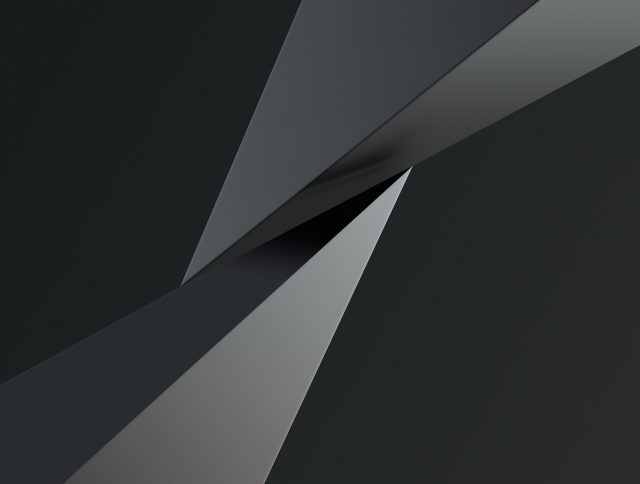
A Shadertoy shader for this background:

```glsl
// Two folded metallic ribbons crossing a dark backdrop, meeting at two sharp tips.
// Each facet is an intersection of half planes with its own gradient; soft
// shadows, seams and thin rim lights are layered over them.

// Corners, in units of the canvas height
const vec2 LEFT_TIP = vec2(0.372, 0.407);
const vec2 RIGHT_TIP = vec2(0.8525, 0.657);
const vec2 TOP_OUTER = vec2(0.624, 1.0);
const vec2 TOP_SEAM = vec2(1.113, 1.0);
const vec2 RIGHT_END = vec2(1.317, 0.904);
const vec2 LEFT_END = vec2(0.0, 0.204);
const vec2 BOTTOM_SEAM = vec2(0.1286, 0.0);
const vec2 BOTTOM_OUTER = vec2(0.5455, 0.0);

// Soft streaks cast on the upper ribbon
const vec2 STREAK_START = vec2(0.640, 0.617);
const vec2 STREAK_END = vec2(0.835, 0.688);

const vec3 BACK_DARK = vec3(0.095, 0.110, 0.110);
const vec3 BACK_LIGHT = vec3(0.160, 0.170, 0.173);
const vec3 COOL_STEEL = vec3(0.955, 1.01, 1.04);
const vec3 NEUTRAL_STEEL = vec3(0.975, 1.01, 1.015);
const vec3 WARM_STEEL = vec3(1.02, 1.0, 0.98);
const vec3 SLATE = vec3(0.157, 0.169, 0.183);
const vec3 SHADOW = vec3(0.012, 0.012, 0.018);
const float RIM_WIDTH = 0.0016;
const float GRAIN = 0.007;

// Signed distance to the line a-b, positive on its left
float side(vec2 p, vec2 a, vec2 b) {
    vec2 d = normalize(b - a);
    return d.x * (p.y - a.y) - d.y * (p.x - a.x);
}

float cover(float d) {
    return smoothstep(-0.7, 0.7, d * iResolution.y);
}

float rim(float d) {
    return exp(-abs(d) / RIM_WIDTH);
}

float hash(vec2 p) {
    return fract(sin(dot(p, vec2(127.1, 311.7))) * 43758.5);
}

vec3 backdrop(vec2 p) {
    float t = clamp(0.6 * p.x + 0.35 * (1.0 - p.y) - 0.12, 0.0, 1.0);
    return mix(BACK_DARK, BACK_LIGHT, t);
}

vec3 upperLeftFacet(vec2 p, float outer, float seam) {
    vec2 q = p - LEFT_TIP;
    float shade = 0.34 - 0.174 * q.x - 0.021 * q.y;
    shade += 0.12 * rim(outer);
    shade *= 1.0 - 0.5 * rim(seam);
    return shade * COOL_STEEL;
}

vec3 upperRightFacet(vec2 p, float seam) {
    float streak = side(p, STREAK_START, STREAK_END);
    float lit = mix(0.225, 0.45, smoothstep(0.67, 1.04, p.y));
    float open = max(smoothstep(-0.01, 0.06, streak), smoothstep(0.76, 0.90, p.x));
    float shade = mix(0.155, lit, open);

    // Broad streak with a sharper lower side, then a faint one beneath
    float width = streak > 0.0 ? 0.020 : 0.007;
    float fade = 1.0 - smoothstep(0.76, 0.85, p.x);
    shade *= 1.0 - 0.45 * fade * exp(-pow(streak / width, 2.0));
    float faint = (streak + 0.017) / 0.006;
    shade *= 1.0 - 0.18 * fade * smoothstep(0.55, 0.68, p.x) * exp(-faint * faint);

    shade *= 1.0 - 0.8 * rim(seam);
    return shade * NEUTRAL_STEEL;
}

vec3 lowerLeftFacet(vec2 p, float fold) {
    float depth = smoothstep(0.41, 0.53, p.y + 0.15 * (p.x - 0.6));
    vec3 color = mix(SLATE, SHADOW, depth);
    return color + 0.05 * rim(fold) * (1.0 - depth);
}

vec3 lowerRightFacet(vec2 p, float outer, float seam) {
    float shade = 0.240 + 0.316 * p.x + 0.210 * p.y;
    shade += 0.22 * rim(outer);
    shade -= 0.06 * rim(seam);
    return shade * mix(WARM_STEEL, NEUTRAL_STEEL, smoothstep(0.0, 0.4, p.y));
}

void mainImage(out vec4 fragColor, in vec2 fragCoord) {
    vec2 p = fragCoord / iResolution.y;

    // Lines shared by neighbouring facets
    float upperOuter = -side(p, LEFT_TIP, TOP_OUTER);
    float upperSeam = side(p, LEFT_TIP, TOP_SEAM);
    float fold = side(p, LEFT_TIP, RIGHT_TIP);
    float rightEdge = side(p, RIGHT_TIP, RIGHT_END);
    float leftEdge = -side(p, LEFT_END, LEFT_TIP);
    float lowerSeam = side(p, BOTTOM_SEAM, RIGHT_TIP);
    float lowerOuter = side(p, BOTTOM_OUTER, RIGHT_TIP);

    // Facets, back to front
    vec3 color = backdrop(p);
    color = mix(color, upperRightFacet(p, upperSeam),
                cover(min(-upperSeam, min(fold, rightEdge))));
    color = mix(color, lowerLeftFacet(p, min(leftEdge, -fold)),
                cover(min(lowerSeam, min(leftEdge, -fold))));
    color = mix(color, upperLeftFacet(p, upperOuter, upperSeam),
                cover(min(upperOuter, upperSeam)));
    color = mix(color, lowerRightFacet(p, lowerOuter, lowerSeam),
                cover(min(-lowerSeam, lowerOuter)));

    // Fine brushed grain
    color += GRAIN * (hash(floor(p * 400.0)) - 0.5);
    fragColor = vec4(clamp(color, 0.0, 1.0), 1.0);
}
```
